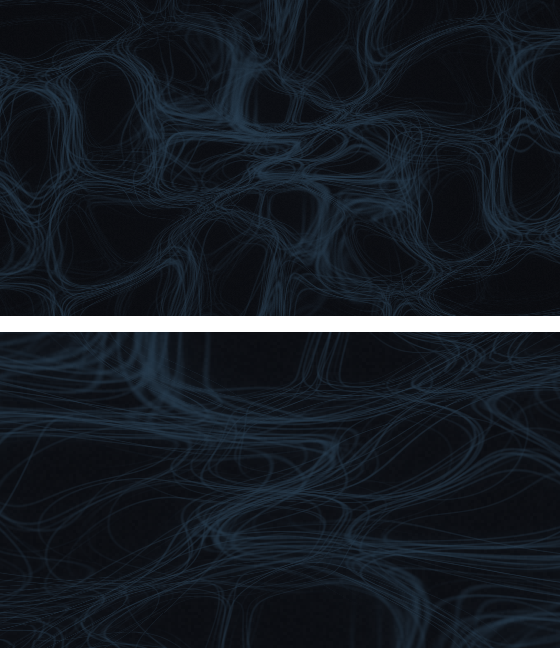
Top: the whole. Bottom: its middle third, enlarged.
Give the GLSL for this background, as a WebGL 1 fragment shader.

```glsl
precision highp float;
// Dark web of fine blue filaments, point-symmetric about the centre.
// Each strand is a contour of a smooth cellular field; many strands with
// different bends gather into bundles, and a finer web tangles the middle.

uniform vec2 u_resolution;

float hash(vec2 p) {
    return fract(sin(dot(p, vec2(127.1, 311.7))) * 43758.5453);
}

vec2 hash2(vec2 p) {
    return vec2(hash(p), hash(p + 37.3));
}

// Rounded distance-like field: zero on cell borders, positive inside cells.
// Opposite cells get opposite jitter, which keeps the web symmetric.
float cellField(vec2 q, float salt) {
    float total = 0.0;
    float nearest = 0.0;
    vec2 base = floor(q) + 0.5;
    for (int y = -1; y <= 1; y++) {
        for (int x = -1; x <= 1; x++) {
            vec2 cell = base + vec2(float(x), float(y));
            float side = cell.x > 0.0 ? 1.0 : -1.0;
            vec2 seed = cell + side * 0.9 * (hash2(cell * side + salt) - 0.5);
            vec2 d = q - seed;
            float weight = exp(-7.0 * dot(d, d));
            total += weight;
            nearest = max(nearest, weight);
        }
    }
    return -log(max(total - nearest, 1e-7) / nearest) / 7.0;
}

// Turn the web so its bundles cross diagonally, then bend it in waves.
vec2 webSpace(vec2 p, float scale) {
    vec2 q = scale * vec2(0.55 * p.x + 0.85 * p.y, 0.80 * p.y - 0.62 * p.x);
    q += 0.20 * sin(q.yx * vec2(2.3, 1.9));
    return q + 0.05 * sin(q.yx * vec2(7.1, 6.3));
}

void main() {
    vec2 p = (gl_FragCoord.xy - 0.5 * u_resolution) / u_resolution.y;
    float middle = exp(-7.0 * dot(p, p));
    float scale = 3.1 * (1.0 + 0.7 * exp(-10.0 * dot(p, p)));
    vec2 q = webSpace(p, scale);
    vec2 fineQ = 1.45 * vec2(0.9 * q.x - 0.45 * q.y, 0.45 * q.x + 0.9 * q.y);
    float light = 0.0;

    // Strands come in mirrored pairs, from tight and bright to loose and faint.
    // The last ten belong to the finer web.
    for (int i = 0; i < 28; i++) {
        float pair = floor(float(i) * 0.5);
        float mirror = mod(float(i), 2.0) * 2.0 - 1.0;
        float fine = step(8.5, pair);
        float loose = fine > 0.5 ? (pair - 9.0) / 4.0 : pair / 8.0;
        vec2 seed = vec2(pair, 5.0);
        vec2 phase = 6.283 * hash2(seed) * mirror;
        vec2 waveA = 8.0 * (hash2(seed + 11.0) - 0.5);
        vec2 waveB = 10.0 * (hash2(seed + 23.0) - 0.5);

        vec2 bend = sin(vec2(dot(q, waveA), dot(q, waveB)) + phase);
        bend += 0.35 * sin(q.yx * 6.3 + phase.yx);
        vec2 strandQ = mix(q, fineQ, fine) + bend * mix(0.04, 0.15, loose);
        float field = cellField(strandQ, 19.0 * fine);
        float offset = field - 0.10 * hash(seed + 41.0);

        // A crisp thread with a thin veil trailing off one side.
        float lineWidth = scale * (1.0 + 0.45 * fine) * (0.001 + 1.6 / u_resolution.y);
        float thread = smoothstep(lineWidth, 0.0, abs(offset));
        float veil = exp(-abs(offset) / (offset > 0.0 ? 0.05 : 0.01));
        float fade = 0.5 + 0.5 * sin(dot(q, waveB.yx) + phase.x);
        float strength = mix(1.0, 0.55, loose) * mix(1.0, 0.18 + 0.75 * middle, fine);
        light += fade * strength * (0.72 * thread + 0.06 * veil);
    }

    // Uneven density across the web.
    float density = 0.85 + 0.2 * cos(q.x * 1.7 + q.y * 1.1);
    float cover = 1.0 - exp(-light * density);

    vec3 ground = mix(vec3(0.040, 0.046, 0.062), vec3(0.046, 0.054, 0.073),
                      exp(-3.0 * dot(p, p)));
    vec3 color = mix(ground, vec3(0.150, 0.230, 0.300), cover);

    // Very fine grain.
    color += 0.012 * (hash(floor(p * 288.0)) - 0.5);
    gl_FragColor = vec4(color, 1.0);
}
```
